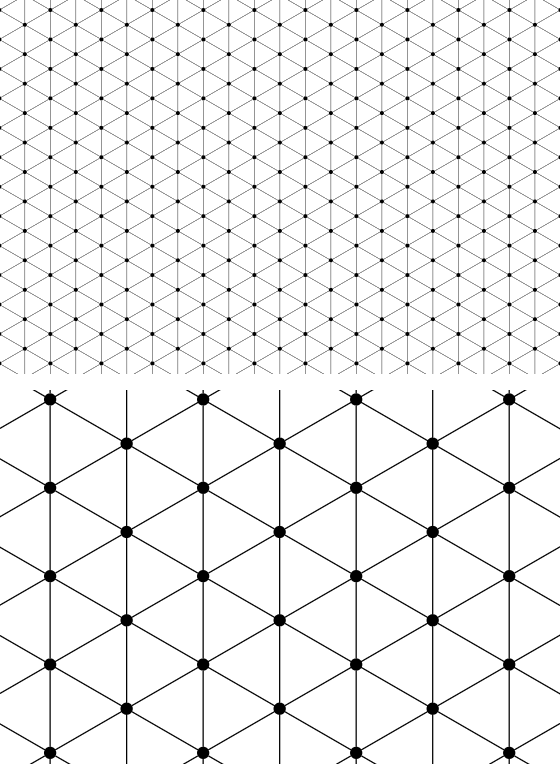
Top, the full canvas; bottom, a detail of the centre.
This pattern is drawn by a WebGL 1 fragment shader. Its source:

```glsl
precision highp float;
// Isometric grid of thin black lines with a round dot at every crossing.

uniform vec2 u_resolution;

// Lengths are fractions of the canvas width.
const float NODE_PITCH = 0.05259;   // distance between neighbouring dots
const float LINE_WIDTH = 0.00075;
const float DOT_RADIUS = 0.00365;
const vec2 GRID_OFFSET = vec2(-0.0002, 0.0268); // one node, from the centre
const vec3 PAPER = vec3(1.0);
const vec3 INK = vec3(0.0);

const float SIN_60 = 0.8660254;

// Signed offset from x to the nearest multiple of period.
float nearestOffset(float x, float period) {
  return x - period * floor(x / period + 0.5);
}

// Share of a pixel covered by the parallel lines across a unit normal.
float lineCoverage(vec2 p, vec2 normal, float pixel) {
  float d = abs(nearestOffset(dot(p, normal), NODE_PITCH * SIN_60));
  float halfWidth = 0.5 * LINE_WIDTH;
  float nearEdge = max(d - 0.5 * pixel, -halfWidth);
  float farEdge = min(d + 0.5 * pixel, halfWidth);
  return clamp((farEdge - nearEdge) / pixel, 0.0, 1.0);
}

// Distance to the nearest node of a rectangular lattice.
float nodeDistance(vec2 p, vec2 cell) {
  return length(vec2(nearestOffset(p.x, cell.x), nearestOffset(p.y, cell.y)));
}

float dotCoverage(vec2 p, float pixel) {
  // Two rectangular lattices, half a cell apart, make the triangular one.
  vec2 cell = NODE_PITCH * vec2(2.0 * SIN_60, 1.0);
  float d = min(nodeDistance(p, cell), nodeDistance(p - 0.5 * cell, cell));
  return clamp(0.5 - (d - DOT_RADIUS) / pixel, 0.0, 1.0);
}

void main() {
  float pixel = 1.0 / u_resolution.x;
  vec2 p = (gl_FragCoord.xy - 0.5 * u_resolution) * pixel - GRID_OFFSET;

  // Vertical lines and the two diagonals
  float ink = lineCoverage(p, vec2(1.0, 0.0), pixel);
  ink = max(ink, lineCoverage(p, vec2(0.5, SIN_60), pixel));
  ink = max(ink, lineCoverage(p, vec2(0.5, -SIN_60), pixel));

  // Dots on the crossings
  ink = max(ink, dotCoverage(p, pixel));

  gl_FragColor = vec4(mix(PAPER, INK, ink), 1.0);
}
```
